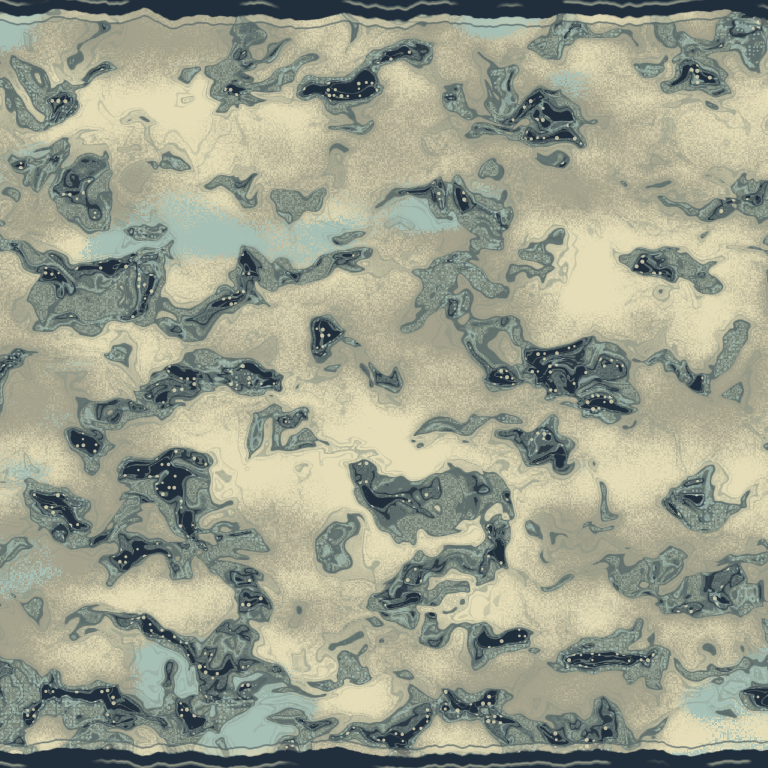
Reproduce this texture procedurally as a Shadertoy shader.

```glsl
const vec3 CREAM = vec3(0.895, 0.865, 0.72);
const vec3 SAND  = vec3(0.64, 0.63, 0.545);
const vec3 SAGE  = vec3(0.51, 0.56, 0.51);
const vec3 SLATE = vec3(0.36, 0.42, 0.415);
const vec3 NAVY  = vec3(0.13, 0.18, 0.23);
const vec3 AQUA  = vec3(0.65, 0.75, 0.71);

float hash(vec2 p) {
    vec3 q = fract(p.xyx * 0.1031);
    q += dot(q, q.yzx + 33.33);
    return fract((q.x + q.y) * q.z);
}

float valueNoise(vec2 p) {
    vec2 cell = floor(p), f = fract(p);
    f = f * f * (3.0 - 2.0 * f);
    float low  = mix(hash(cell), hash(cell + vec2(1, 0)), f.x);
    float high = mix(hash(cell + vec2(0, 1)), hash(cell + vec2(1, 1)), f.x);
    return mix(low, high, f.y);
}

float fbm(vec2 p, int octaves) {
    float sum = 0.0, weight = 0.5, total = 0.0;
    for (int i = 0; i < octaves; i++) {
        sum += weight * valueNoise(p);
        total += weight;
        weight *= 0.5;
        p = mat2(1.6, 1.2, -1.2, 1.6) * p + 17.3;
    }
    return sum / total;
}

// Antialiased step
float above(float value, float level) {
    float w = 0.75 * fwidth(value) + 0.0001;
    return smoothstep(-w, w, value - level);
}

// Antialiased contour line, with its width in units of the field
float contour(float value, float level, float halfWidth) {
    return above(value, level - halfWidth) - above(value, level + halfWidth);
}

vec2 warp(vec2 p, float frequency, float amount) {
    vec2 q = p * frequency;
    return p + amount * (vec2(fbm(q + 3.7, 3), fbm(q + 51.2, 3)) - 0.5);
}

// Small round dots, one per grid cell, kept with the given chance
float specks(vec2 p, float count, float chance) {
    vec2 g = p * count, cell = floor(g);
    vec2 center = 0.35 + 0.3 * vec2(hash(cell + 7.1), hash(cell + 29.4));
    float radius = 0.18 + 0.16 * hash(cell + 83.0);
    float soft = 0.75 * count / iResolution.y;
    float disc = 1.0 - smoothstep(radius - soft, radius + soft, length(fract(g) - center));
    return disc * step(hash(cell + 11.9), chance);
}

vec3 ground(vec2 p, float relief, float grain) {
    float light = fbm(p * vec2(6.5, 10.5) + 8.0, 2) - 0.55 * (relief - 0.44);
    vec3 color = mix(SAND, CREAM, smoothstep(0.22, 0.8, light + 0.2 * grain));
    // Pools of pale water, more common near the borders
    float pool = fbm(p * vec2(3.6, 8.0) + 23.0, 3);
    pool += 0.08 * smoothstep(0.3, 0.48, abs(p.y - 0.5));
    return mix(color, AQUA, smoothstep(0.67, 0.72, pool + 0.06 * grain));
}

vec3 flakes(vec3 color, vec2 p, float relief, float detail, float grain) {
    float core = relief + 0.5 * (detail - 0.5);
    float body = above(relief, 0.585);
    float dark = above(core, 0.785);

    // Pale shelves and thin creases on the ground around each flake
    color = mix(color, SAGE, 0.3 * above(relief + 0.06 * grain, 0.545));
    color = mix(color, SAGE, 0.5 * contour(relief, 0.525, 0.009));
    color = mix(color, SAGE, 0.3 * contour(relief, 0.47, 0.007));

    // Sage body, slate shading, pale folds and stipple
    vec3 fill = SAGE + 0.14 * grain;
    fill = mix(fill, SLATE + 0.1 * grain, above(core + 0.03 * grain, 0.68));
    fill = mix(fill, AQUA, 0.6 * contour(detail, 0.48, 0.018));
    fill = mix(fill, SLATE, 0.9 * contour(detail, 0.42, 0.02));
    float stippled = smoothstep(0.45, 0.6, valueNoise(p * 13.0 + 70.0));
    fill = mix(fill, AQUA, 0.75 * stippled * specks(p, 190.0, 0.5));

    // Dark cores, frayed by slate folds and bright dots
    fill = mix(fill, NAVY, dark);
    fill = mix(fill, NAVY, 0.8 * contour(core, 0.72, 0.009));
    fill = mix(fill, SAGE, 0.7 * dark * contour(detail, 0.66, 0.015));
    fill = mix(fill, CREAM, 0.8 * above(core, 0.74) * specks(p, 125.0, 0.3));
    color = mix(color, fill, body);
    return mix(color, SLATE, 0.85 * contour(relief, 0.588, 0.011));
}

vec3 borders(vec3 color, vec2 p) {
    float side = step(0.5, p.y);
    float wobble = fbm(vec2(p.x * 27.0, side * 31.0 + 5.0), 4) - 0.5;
    float inset = min(p.y, 1.0 - p.y) + 0.022 * wobble;
    float patchy = valueNoise(vec2(p.x * 21.0, side * 13.0 + 3.0));
    color = mix(color, CREAM, 0.7 * patchy * contour(inset, 0.025, 0.004));
    color = mix(color, SLATE, 0.8 * contour(inset, 0.030, 0.0011));
    color = mix(color, NAVY, 1.0 - above(inset, 0.0195));
    // Broken streaks inside the dark band
    float broken = smoothstep(0.3, 0.5, patchy);
    color = mix(color, SLATE, 0.9 * broken * contour(inset, 0.004, 0.0026));
    return mix(color, SAND, 0.8 * broken * contour(inset, 0.0045, 0.001));
}

void mainImage(out vec4 fragColor, in vec2 fragCoord) {
    vec2 p = fragCoord / iResolution.xy;
    float grain = hash(floor(p * 512.0)) - 0.5;
    vec2 bent = warp(p, 15.0, 0.095);
    float relief = fbm(bent * vec2(15.5, 23.0), 3);
    float detail = fbm(bent * vec2(32.0, 45.0) + 90.0, 3);

    vec3 color = ground(p, relief, grain);
    color = flakes(color, p, relief, detail, grain);
    color = borders(color, p);
    fragColor = vec4(color, 1.0);
}
```
